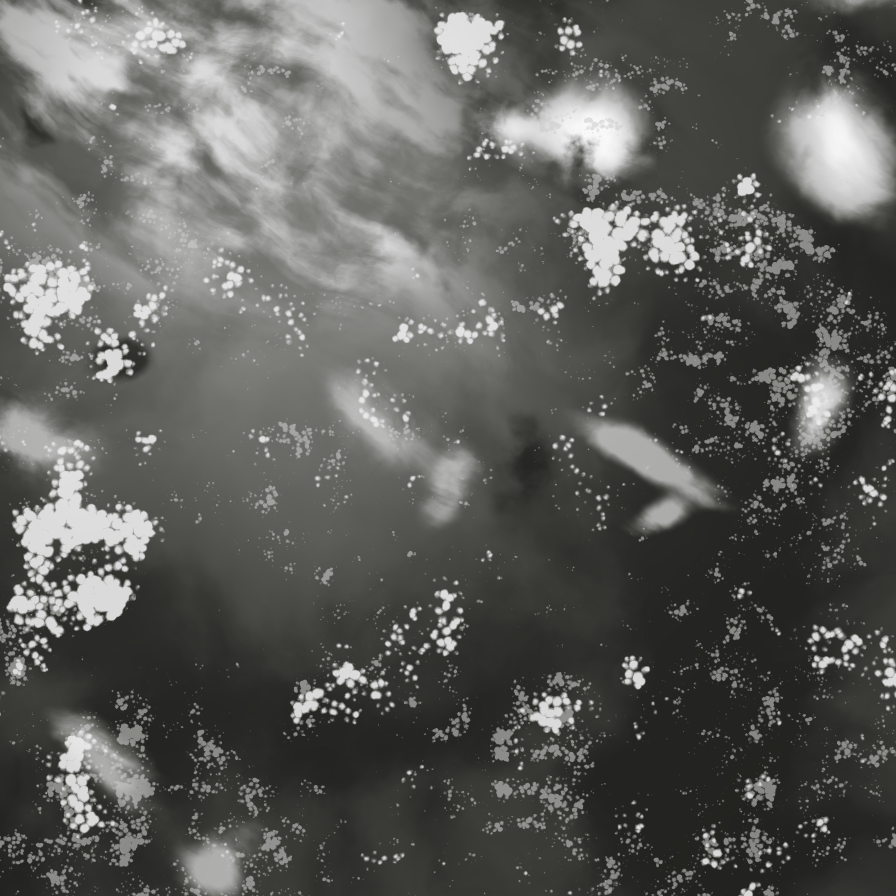
A Shadertoy shader for this texture:

```glsl
float hash(vec2 p) {
    return fract(sin(dot(p, vec2(127.1, 311.7))) * 43758.5453);
}

float noise(vec2 p) {
    vec2 cell = floor(p), f = fract(p);
    f = f * f * (3.0 - 2.0 * f);
    vec2 e = vec2(1.0, 0.0);
    return mix(mix(hash(cell), hash(cell + e), f.x),
               mix(hash(cell + e.yx), hash(cell + e.xx), f.x), f.y);
}

mat2 rotation(float angle) {
    float c = cos(angle), s = sin(angle);
    return mat2(c, s, -s, c);
}

float fbm(vec2 p) {
    float sum = 0.0, amplitude = 0.5;
    mat2 turn = 2.03 * rotation(0.6);
    for (int i = 0; i < 6; i++) {
        sum += amplitude * noise(p);
        p = turn * p + 17.3;
        amplitude *= 0.5;
    }
    return sum;
}

// Soft elliptical falloff, with its long axis tilted by angle
float blob(vec2 p, vec2 center, vec2 radius, float angle) {
    vec2 d = rotation(-angle) * (p - center) / radius;
    return exp(-dot(d, d));
}

// Breaks a smooth field into a ragged cloud edge
float ragged(float field, float grain) {
    return smoothstep(0.2, 1.0, field * (3.2 * grain - 0.6));
}

// Rounded bumps, highest at one random point per cell
float bumps(vec2 p) {
    vec2 home = floor(p);
    float nearest = 1.0;
    for (int y = -1; y <= 1; y++) {
        for (int x = -1; x <= 1; x++) {
            vec2 cell = home + vec2(x, y);
            vec2 jitter = vec2(hash(cell + 3.1), hash(cell + 8.7));
            nearest = min(nearest, length(p - cell - jitter));
        }
    }
    return 1.0 - nearest;
}

// Popcorn cumulus: bumps grouped into fractal patches; cover lowers the threshold
float cumulus(vec2 p, float patchScale, float bumpScale, float cover) {
    float height = fbm(p * patchScale) + 0.35 * bumps(p * bumpScale);
    float edge = mix(1.04, 0.6, min(cover, 1.0));
    return smoothstep(edge - 0.02, edge + 0.13, height);
}

// Wind-drawn fibres running along the given angle
float fibres(vec2 p, float angle, vec2 warp) {
    vec2 q = rotation(-angle) * p;
    return fbm(q * vec2(9.0, 27.0) + 2.2 * warp);
}

void mainImage(out vec4 fragColor, in vec2 fragCoord) {
    vec2 p = fragCoord / iResolution.xy;
    vec2 swirl = vec2(fbm(p * 5.0 + 1.7), fbm(p * 5.0 + 9.2)) - 0.5;
    vec2 w = p + 0.15 * swirl;
    vec2 near = p + 0.06 * swirl;
    float billow = fbm(p * 17.0 + 2.0 * swirl);
    float strands = mix(fibres(p, -0.55, swirl), billow, 0.4);

    // Dark sea with sun glint and thin haze
    float glint = blob(w, vec2(0.27, 0.7), vec2(0.33, 0.29), -0.3);
    float haze = smoothstep(0.36, 0.72, fbm(w * 5.0 + 31.0));
    float value = 0.135 + 0.29 * glint + 0.1 * haze;
    float shadow = blob(near, vec2(0.125, 0.59), vec2(0.035, 0.025), 0.2)
                 + blob(near, vec2(0.02, 0.85), vec2(0.05, 0.04), 0.0)
                 + 0.7 * blob(near, vec2(0.56, 0.49), vec2(0.06, 0.07), 0.0);
    value = mix(value, 0.12, 0.85 * ragged(shadow, billow));

    // Cirrus sheet and separate wisps
    float sheet = blob(w, vec2(0.2, 0.92), vec2(0.31, 0.19), -0.35)
                + 0.7 * blob(w, vec2(0.34, 0.74), vec2(0.16, 0.06), -0.5);
    float wisps = 0.8 * blob(near, vec2(0.41, 0.53), vec2(0.07, 0.05), -0.5)
                + blob(near, vec2(0.72, 0.49), vec2(0.1, 0.018), -0.5)
                + blob(near, vec2(0.72, 0.43), vec2(0.035, 0.015), 0.3)
                + blob(near, vec2(0.49, 0.46), vec2(0.025, 0.05), -0.4)
                + blob(near, vec2(0.04, 0.51), vec2(0.08, 0.045), -0.3)
                + 0.8 * blob(near, vec2(0.13, 0.14), vec2(0.09, 0.03), -0.8)
                + blob(near, vec2(0.25, 0.04), vec2(0.05, 0.03), 0.5);
    float cirrus = min(1.1 * sheet, 1.0) * smoothstep(0.33, 0.63, strands);
    value = mix(value, 0.88, 0.95 * cirrus);
    value = mix(value, 0.8, 0.8 * ragged(wisps, strands));

    // Thick storm tops with fraying rims
    float tops = 1.3 * blob(near, vec2(0.66, 0.84), vec2(0.07, 0.05), -0.3)
               + 0.8 * blob(near, vec2(0.55, 0.85), vec2(0.05, 0.03), 0.3)
               + blob(near, vec2(0.95, 0.83), vec2(0.06, 0.075), 0.3)
               + 0.9 * blob(near, vec2(0.9, 0.54), vec2(0.035, 0.055), -0.3)
               + 0.6 * blob(near, vec2(0.97, 1.0), vec2(0.09, 0.03), 0.0);
    float veil = mix(strands, billow, 0.5);
    float crown = 0.72 + 0.26 * smoothstep(0.5, 1.25, tops * (0.5 + veil));
    value = mix(value, crown, ragged(1.1 * tops, veil));

    // Cumulus fields: dense knots, loose clusters and fine speckle
    float knots = blob(p, vec2(0.59, 0.66), vec2(0.035, 0.025), 0.0)
                + blob(p, vec2(0.67, 0.71), vec2(0.025, 0.06), 0.2)
                + blob(p, vec2(0.9, 0.52), vec2(0.04, 0.08), -0.2)
                + blob(p, vec2(0.95, 0.37), vec2(0.025, 0.12), -0.4)
                + blob(p, vec2(0.07, 0.69), vec2(0.05, 0.04), 0.4)
                + blob(p, vec2(0.07, 0.3), vec2(0.05, 0.025), 0.2)
                + blob(p, vec2(0.53, 0.96), vec2(0.06, 0.04), 0.0)
                + blob(p, vec2(0.84, 0.72), vec2(0.03, 0.04), 0.0)
                + blob(p, vec2(0.71, 0.25), vec2(0.04, 0.02), -0.5);
    float west = blob(p, vec2(0.1, 0.37), vec2(0.2, 0.3), 0.0);
    float east = blob(p, vec2(0.85, 0.6), vec2(0.25, 0.5), 0.0);
    float gap = 1.0 - 0.8 * blob(p, vec2(0.6, 0.4), vec2(0.16, 0.14), 0.0);
    float cluster = smoothstep(0.4, 0.68, fbm(w * 8.0 + 43.0));
    float cover = cluster * gap * (0.45 + 0.55 * west + 0.2 * east) + 0.75 * knots;
    float drift = smoothstep(0.36, 0.66, fbm(w * 7.0 + 71.0));
    float speckle = 0.62 * drift * gap * (1.0 - 0.6 * glint) + 0.3 * cover;
    float coarse = cumulus(p, 24.0, 95.0, cover);
    float fine = cumulus(p + 5.0, 50.0, 165.0, speckle);
    value = mix(value, 0.93, 0.9 * coarse);
    value = mix(value, 0.8, 0.6 * fine * (1.0 - coarse));

    // Nearly neutral film tone, slightly warm in the darks
    vec3 tone = mix(vec3(1.0, 1.01, 0.94), vec3(1.0), smoothstep(0.1, 0.8, value));
    fragColor = vec4(clamp(value * tone, 0.0, 1.0), 1.0);
}
```
